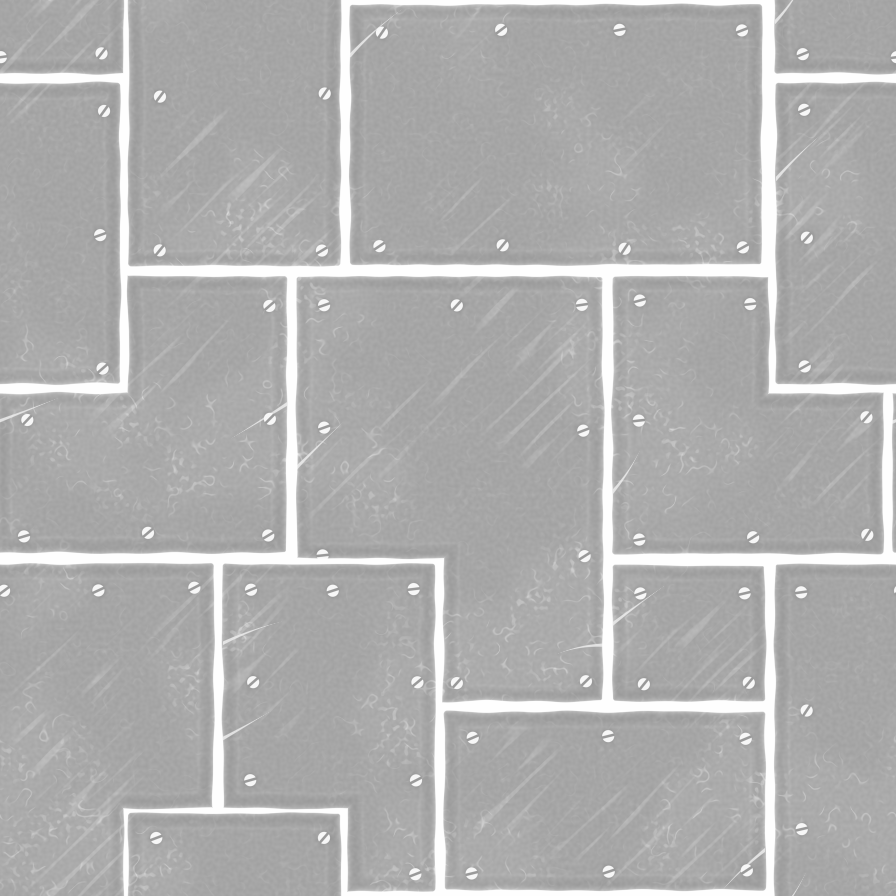
A Shadertoy shader for this texture map:

```glsl
#define LAYOUT 768.0
#define STEEL 0.648
#define SEAM_WHITE 0.995
#define CORNER 2.5
#define EDGE_WOBBLE 1.6
#define STUD_RADIUS 5.2
#define SLOT_WIDTH 1.1
#define WEAR 0.085
#define STREAK 0.06
#define GRAIN 0.022
#define GOUGE_WIDTH 1.7

const int PLATES = 10;

// Plate bounds in layout units, y down: left, top, right, bottom
const vec4 BOUNDS[PLATES] = vec4[](
    vec4(110, 697, 292, 996), vec4(300, 4, 653, 227),
    vec4(665, 71, 871, 329),  vec4(-3, 237, 246, 474),
    vec4(254, 237, 517, 601), vec4(525, 237, 757, 475),
    vec4(664, 483, 951, 831), vec4(191, 483, 373, 764),
    vec4(525, 484, 656, 601), vec4(381, 610, 656, 763));

// Size of the corner cut from each plate; the signs choose the corner
const vec2 NOTCH[PLATES] = vec2[](
    vec2(0), vec2(0), vec2(0), vec2(-113, -100), vec2(-126, 122),
    vec2(98, -100), vec2(77, 138), vec2(-107, 71), vec2(0), vec2(0));

// Stud columns, rows and a bit mask of the occupied grid places
const ivec3 STUDS[PLATES] = ivec3[](
    ivec3(2, 3, 63), ivec3(4, 2, 255), ivec3(2, 3, 63), ivec3(3, 3, 492),
    ivec3(3, 4, 3439), ivec3(3, 3, 491), ivec3(4, 4, 28959),
    ivec3(3, 4, 2415), ivec3(2, 2, 15), ivec3(3, 2, 63));

vec2 hash2(vec2 cell) {
    uvec2 v = uvec2(ivec2(cell)) * 1664525u + 10139u;
    for (int i = 0; i < 2; i++) {
        v.x += v.y * 1664525u;
        v.y += v.x * 1664525u;
        v ^= v >> 16u;
    }
    return vec2(v & 0xffffu) / 65535.0;
}

float cornerSlope(vec2 cell, vec2 offset, vec2 period) {
    float angle = 6.2832 * hash2(mod(cell, period)).x;
    return dot(vec2(cos(angle), sin(angle)), offset);
}

// Gradient noise that tiles over the given period
float noise(vec2 p, vec2 period) {
    vec2 c = floor(p), f = p - c, e = vec2(1, 0);
    vec2 w = f * f * f * (f * (f * 6.0 - 15.0) + 10.0);
    return 1.4 * mix(
        mix(cornerSlope(c, f, period), cornerSlope(c + e, f - e, period), w.x),
        mix(cornerSlope(c + e.yx, f - e.yx, period), cornerSlope(c + 1.0, f - 1.0, period), w.x), w.y);
}

float tiled(vec2 uv, float frequency) {
    return noise(uv * frequency, vec2(frequency));
}

float plateDistance(vec2 q, vec2 halfSize, vec2 notch) {
    vec2 b = abs(q) - halfSize + CORNER;
    float box = length(max(b, 0.0)) + min(max(b.x, b.y), 0.0) - CORNER;
    vec2 cut = sign(notch) * q - halfSize + abs(notch);
    return max(box, min(cut.x, cut.y));
}

// Slotted screw head nearest to q: x = head distance, y = slot distance
vec2 studDistance(vec2 q, vec2 halfSize, ivec3 studs, float seed) {
    vec2 first = vec2(25, 23) - halfSize, last = halfSize - vec2(16, 15);
    vec2 count = vec2(studs.xy) - 1.0, pitch = (last - first) / count;
    vec2 place = clamp(round((q - first) / pitch), vec2(0), count);
    int bit = int(place.y) * studs.x + int(place.x);
    if (((studs.z >> bit) & 1) == 0) return vec2(1e3);
    vec2 h = hash2(vec2(seed, bit) + 50.0);
    vec2 r = q - first - place * pitch - (h - 0.5) * 5.0;
    float angle = 0.1 + 0.9 * h.x;
    return vec2(length(r) - STUD_RADIUS, abs(dot(r, vec2(sin(angle), cos(angle)))) - SLOT_WIDTH);
}

// Tapered, bent cut running inward from a side edge
float gougeDistance(vec2 q, vec2 halfSize, vec2 seed) {
    vec2 h = hash2(seed + 7.0), g = hash2(seed + 31.0);
    if (g.x < 0.3) return 1e3;
    float side = h.x < 0.5 ? -1.0 : 1.0, reach = mix(30.0, 62.0, g.x);
    vec2 dir = normalize(vec2(-side, side * g.y * 1.6));
    vec2 r = q - vec2(side * halfSize.x, (h.y - 0.5) * 1.7 * halfSize.y);
    float t = clamp(dot(r, dir) / reach, 0.0, 1.0);
    vec2 bend = vec2(-dir.y, dir.x) * t * (1.0 - t) * 18.0 * (h.y - 0.5);
    return length(r - dir * t * reach - bend) - GOUGE_WIDTH * (1.0 - t) + 0.3;
}

// Scuffed metal: broad patches, short flecks and diagonal brush marks
float wornSteel(vec2 uv) {
    float patches = smoothstep(-0.1, 0.5, tiled(uv, 5.0) + 0.5 * tiled(uv, 13.0));
    float flecks = smoothstep(0.16, 0.0, abs(tiled(uv, 67.0))) * smoothstep(0.05, 0.4, tiled(uv, 49.0));
    float scuffs = smoothstep(0.1, 0.6, tiled(uv, 151.0)) * smoothstep(0.0, 0.5, tiled(uv, 17.0));
    vec2 brush = vec2(uv.x - uv.y, uv.x + uv.y) * vec2(7, 97);
    float streaks = smoothstep(0.2, 0.6, noise(brush, vec2(7, 97))) * smoothstep(0.0, 0.4, tiled(uv + 0.5, 6.0));
    return STEEL + 0.022 * patches + WEAR * (0.25 + 0.75 * patches) * (flecks + scuffs)
        + STREAK * streaks + GRAIN * tiled(uv, 211.0);
}

void mainImage(out vec4 fragColor, in vec2 fragCoord) {
    vec2 uv = fragCoord / iResolution.xy;
    uv.y = 1.0 - uv.y;
    float aa = 0.7 * LAYOUT / iResolution.y;
    float plate = 1e3, gouge = 1e3;
    vec2 stud = vec2(1e3);

    for (int i = 0; i < PLATES; i++) {
        vec4 b = BOUNDS[i];
        vec2 halfSize = 0.5 * (b.zw - b.xy);
        vec2 q = uv - 0.5 * (b.xy + b.zw) / LAYOUT;
        q = (q - round(q)) * LAYOUT;
        float d = plateDistance(q, halfSize, NOTCH[i]);
        plate = min(plate, d);
        if (d > 0.0) continue;
        stud = studDistance(q, halfSize, STUDS[i], float(i));
        for (int k = 0; k < 2; k++)
            gouge = min(gouge, gougeDistance(q, halfSize, vec2(i, k)));
    }
    plate += EDGE_WOBBLE * tiled(uv, 23.0);

    // Plate surface with a shallow pressed border
    float tone = wornSteel(uv);
    tone -= 0.03 * exp(-pow((plate + 6.0) / 4.0, 2.0));
    tone += 0.02 * exp(-pow((plate + 13.0) / 1.5, 2.0));
    tone += 0.12 * exp(min(plate, 0.0) / 1.5);

    // Cuts, screw heads and seams
    tone = mix(tone, 0.93, 0.85 * smoothstep(aa, -aa, gouge));
    tone -= 0.05 * exp(-max(stud.x, 0.0) / 1.5);
    float head = mix(0.6, 0.97, smoothstep(-aa, aa, stud.y));
    tone = mix(tone, head, smoothstep(aa, -aa, stud.x));
    tone = mix(tone, SEAM_WHITE, smoothstep(-aa, aa, plate));
    fragColor = vec4(vec3(tone), 1.0);
}
```
